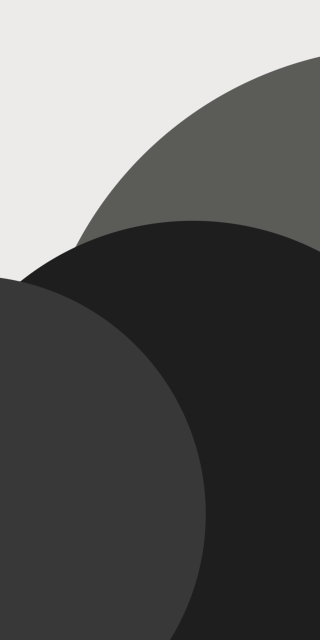
A WebGL 1 fragment shader for this background:

```glsl
precision highp float;
// Three large overlapping discs in flat greys on a warm off-white ground.
// Each disc is a signed distance function, layered back to front with
// edges softened over one pixel. Lengths are in canvas widths.

uniform vec2 u_resolution;

const vec3 PAPER    = vec3(0.925, 0.922, 0.914);
const vec3 ASH      = vec3(0.355, 0.355, 0.347);
const vec3 CHARCOAL = vec3(0.116);
const vec3 GRAPHITE = vec3(0.220);

float discDistance(vec2 point, vec2 center, float radius) {
  return length(point - center) - radius;
}

// Paints a shape over the base colour with a smooth edge.
vec3 paint(vec3 base, vec3 ink, float distance, float pixel) {
  return mix(ink, base, smoothstep(-0.75 * pixel, 0.75 * pixel, distance));
}

void main() {
  float pixel = 1.0 / u_resolution.x;
  vec2 point = gl_FragCoord.xy * pixel;

  // Back disc, rising off the right edge
  vec3 color = paint(PAPER, ASH,
    discDistance(point, vec2(1.267, 0.692), 1.162), pixel);

  // Middle disc, filling the lower right
  color = paint(color, CHARCOAL,
    discDistance(point, vec2(0.603, 0.448), 0.862), pixel);

  // Front disc, cut by the left edge
  color = paint(color, GRAPHITE,
    discDistance(point, vec2(-0.103, 0.393), 0.746), pixel);

  gl_FragColor = vec4(color, 1.0);
}
```
